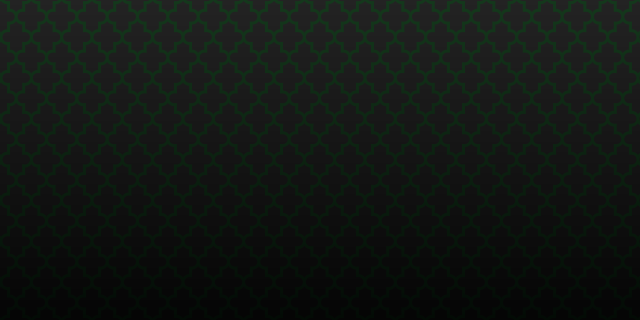
Give the GLSL for this pattern, as a WebGL 2 fragment shader.

```glsl
#version 300 es
precision highp float;
// Half-drop trellis of tall stepped quatrefoil tiles, green lines on charcoal.
// Mirror folds reduce the plane to one tile edge, measured as an arc and a step;
// both line and ground darken towards the bottom.
uniform vec2 u_resolution;
out vec4 fragColor;

const vec2 REPEAT = vec2(1.0, 1.346); // tile size; one unit is a tile width

// Distance to the edge running from a tile's right tip to its top tip.
float trellisDistance(vec2 p) {
    // Fold into a quarter tile
    vec2 q = abs(p - REPEAT * round(p / REPEAT));

    // The edge is point-symmetric about the quarter's middle
    vec2 d = q - 0.25 * REPEAT;
    if (d.y > 0.0) d = -d;

    // Round side lobe
    float radius = 0.21;
    vec2 lobe = vec2(0.25 - radius, -0.25 * REPEAT.y);
    float arc = d.x > lobe.x ? abs(length(d - lobe) - radius) : 1.0;

    // Square step joining the two lobes
    float shelf = lobe.y + radius;
    float ledge = max(abs(d.y - shelf), max(-d.x, d.x - lobe.x));
    float riser = max(abs(d.x), shelf - d.y);
    return min(arc, min(ledge, riser));
}

void main() {
    float tilesHigh = 10.55;
    float height = gl_FragCoord.y / u_resolution.y;
    vec2 p = gl_FragCoord.xy / u_resolution.y * tilesHigh;

    // Shift so that a tile centre lies at the fold origin
    float dist = trellisDistance(p - vec2(0.033, 10.0));
    float pixel = tilesHigh / u_resolution.y;
    float line = 1.0 - smoothstep(-0.6 * pixel, 0.6 * pixel, dist - 0.049);

    // Vertical fades
    vec3 ground = vec3(mix(0.018, 0.137, height));
    vec3 green = mix(vec3(0.012, 0.042, 0.02), vec3(0.08, 0.22, 0.11), height);
    fragColor = vec4(mix(ground, green, line), 1.0);
}
```
